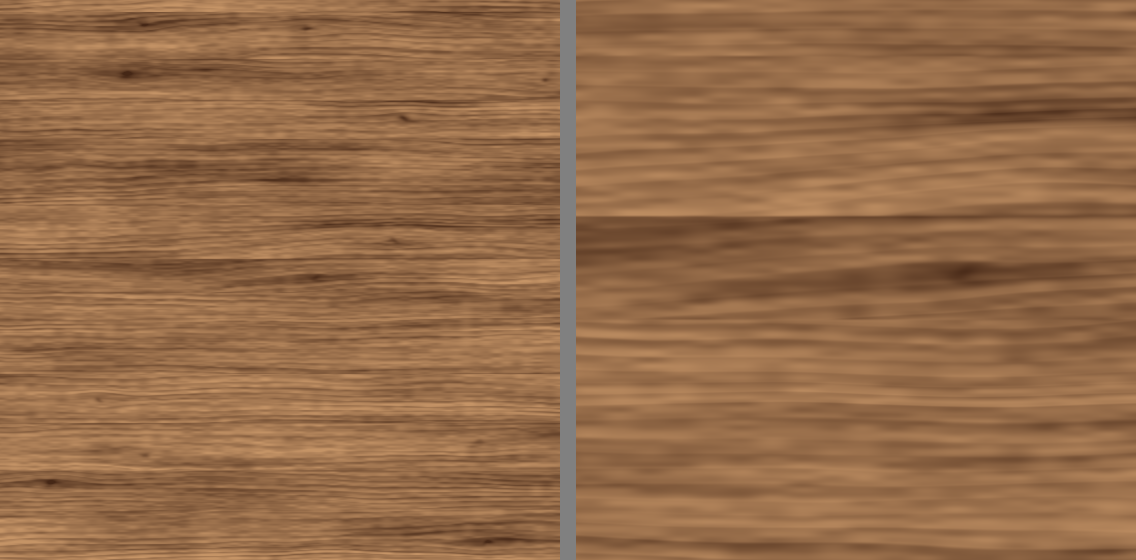
Left: the whole. Right: its middle third, enlarged.
Give the GLSL for this texture, as a Shadertoy shader.

```glsl
// Walnut boards stacked in uneven horizontal strips with fine, wavy grain.
// Each board bends its growth rings around knots, then adds streaks and pores;
// the summed tone picks a colour between dark and light brown.

const vec3 DARK_BROWN = vec3(0.42, 0.28, 0.18);
const vec3 LIGHT_BROWN = vec3(0.69, 0.51, 0.35);
const float BOARDS = 11.0;
const float MEAN_TONE = 0.62;
const float CONTRAST = 1.4;

float hash(vec2 p) {
    vec3 q = fract(p.xyx * 0.1031);
    q += dot(q, q.yzx + 33.33);
    return fract((q.x + q.y) * q.z);
}

float noise(vec2 p) {
    vec2 i = floor(p), f = fract(p);
    f = f * f * (3.0 - 2.0 * f);
    float low = mix(hash(i), hash(i + vec2(1, 0)), f.x);
    float high = mix(hash(i + vec2(0, 1)), hash(i + vec2(1, 1)), f.x);
    return mix(low, high, f.y);
}

float fbm(vec2 p) {
    float sum = 0.0, amp = 0.53;
    for (int i = 0; i < 4; i++) {
        sum += amp * noise(p);
        p = p * 2.03 + 17.7;
        amp *= 0.5;
    }
    return sum;
}

// Noise centred on zero
float signedNoise(vec2 p) {
    return noise(p) - 0.5;
}

// Soft elliptical spot
float spot(vec2 d, vec2 radius) {
    d /= radius;
    return exp(-dot(d, d));
}

// Height of the lower edge of a board, in canvas units
float boardEdge(float id) {
    return (id + 0.7 * (hash(vec2(id, 5.0)) - 0.5)) / BOARDS;
}

// Growth rings: a slow darkening that ends in a crisp late-wood line
float latewood(float ring) {
    float f = fract(ring);
    return smoothstep(0.25, 0.8, f) * (1.0 - smoothstep(0.8, 1.0, f));
}

float boardTone(vec2 p, float id) {
    vec2 seed = vec2(id * 7.31, id * 13.7) + 40.0;
    float middle = 0.5 * (boardEdge(id) + boardEdge(id + 1.0));
    vec2 q = p;
    float knots = 0.0;

    // Knots push the grain aside and shade the wood around them
    for (int k = 0; k < 2; k++) {
        vec2 key = vec2(id + 20.0, float(k) * 9.0);
        float strength = smoothstep(0.35, 0.85, hash(key));
        vec2 centre = vec2(hash(key + 3.0), middle + 0.05 * (hash(key + 6.0) - 0.5));
        vec2 d = p - centre;
        q.y -= 0.65 * strength * d.y * spot(d, vec2(0.05, 0.018));
        d += 0.008 * vec2(signedNoise(p * 50.0), signedNoise(p * 70.0 + 9.0));
        float halo = spot(d, vec2(0.07, 0.011)) * noise(vec2(p.x * 12.0, q.y * 130.0));
        knots += strength * (0.5 * spot(d, vec2(0.009, 0.0045)) + 0.4 * halo);
    }

    // Grain height after slow waves and small ripples
    float grain = q.y + 0.045 * fbm(vec2(q.x * 1.6, q.y * 7.0) + seed);
    grain += 0.003 * noise(vec2(q.x * 13.0, q.y * 30.0) + seed);
    float ring = grain * 105.0 + 1.3 * noise(vec2(q.x * 1.5, grain * 38.0) + seed);

    // Broad colour drift and bands of rings
    float tone = 0.18 * (hash(seed) - 0.5);
    tone += 0.5 * (fbm(vec2(p.x * 2.5, grain * 14.0) + seed) - 0.5);
    tone += 0.35 * signedNoise(vec2(p.x * 1.5, ring * 0.6) + seed);
    tone += 0.3 * signedNoise(vec2(p.x * 4.0, ring * 1.7) + seed);
    tone -= 0.32 * latewood(ring) * noise(vec2(p.x * 3.0, grain * 45.0) + seed);

    // Long dark streaks and faint cross figure
    float streak = fbm(vec2(p.x * 2.2, grain * 26.0) + seed * 1.7);
    tone -= 0.42 * smoothstep(0.56, 0.82, streak);
    float figure = smoothstep(0.45, 0.8, noise(vec2(p.x * 2.5, id * 3.3)));
    tone += 0.2 * figure * signedNoise(vec2(p.x * 24.0, p.y * 9.0) + seed);

    // Fibres and short pores
    tone += 0.16 * signedNoise(vec2(p.x * 9.0, grain * 230.0));
    tone += 0.28 * signedNoise(vec2(p.x * 55.0, p.y * 270.0) + seed);
    return tone - knots;
}

void mainImage(out vec4 fragColor, in vec2 fragCoord) {
    vec2 p = fragCoord / iResolution.y;

    // Blend the two boards that meet at the nearest edge
    float id = floor(p.y * BOARDS + 0.5);
    float edgeDistance = p.y - boardEdge(id);
    float above = smoothstep(-0.001, 0.001, edgeDistance);
    float tone = mix(boardTone(p, id - 1.0), boardTone(p, id), above);

    // Thin seam that fades in and out along the edge
    float seam = smoothstep(0.3, 0.8, noise(vec2(p.x * 5.0, id * 4.7)));
    tone -= 0.22 * seam * spot(vec2(0.0, edgeDistance), vec2(1.0, 0.0018));

    tone = clamp(MEAN_TONE + CONTRAST * (tone + 0.1), -0.55, 1.3);
    fragColor = vec4(mix(DARK_BROWN, LIGHT_BROWN, tone), 1.0);
}
```
